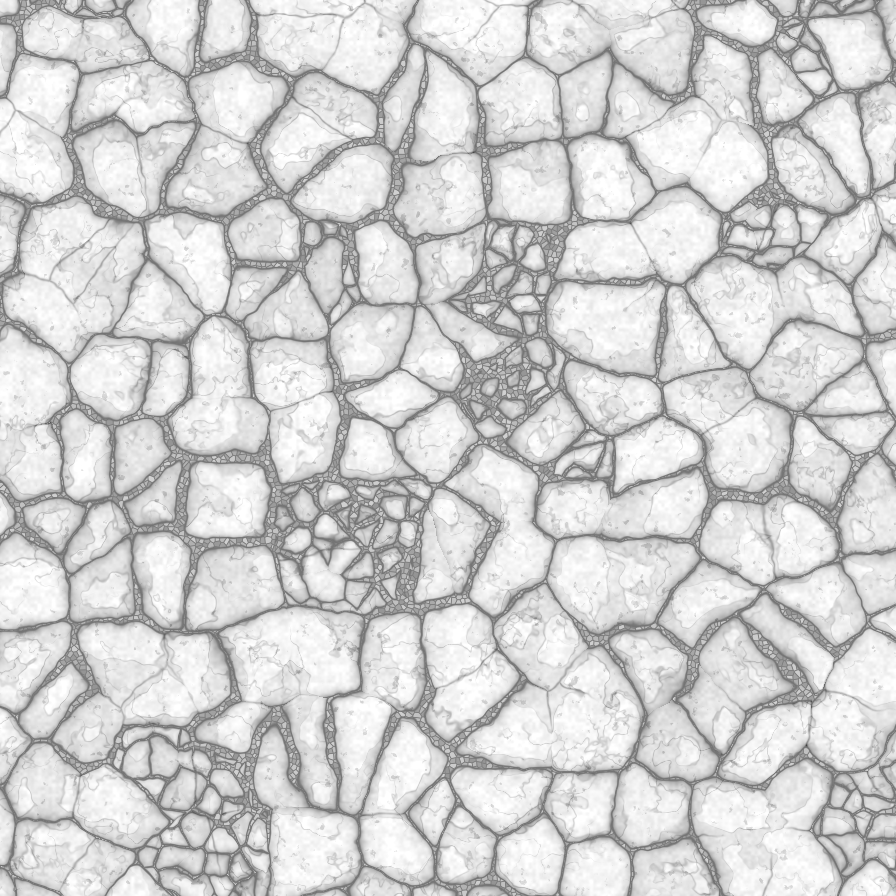
Give the GLSL for this texture map, as a Shadertoy shader.

```glsl
// Pale cracked stone paving: angular stones, some fused into larger slabs, a few crumbled.
// Cellular noise gives the stones; borders inside a fused block become faint seams.
// Noise level sets carve worn plateaus and creases, tiny cells fill wide joints with gravel.

#define STONES 13.0      // cells across the canvas
#define CHIPS 36.0       // fragments of crumbled stones
#define GRAVEL 175.0     // pebbles in the joints
#define FUSED 0.66       // share of blocks fused into slabs
#define CRUMBLE 0.10     // share of blocks broken into chips
#define ROUNDING 32.0    // higher is sharper corners
#define THIN_GAP 0.0008  // half widths of the joints
#define WIDE_GAP 0.0058
#define TOP_TONE 0.975
#define SHELF_TONE 0.918
#define CRACK_TONE 0.45

vec2 hash2(vec2 p) {
    vec3 a = fract(p.xyx * vec3(0.1031, 0.1030, 0.0973));
    a += dot(a, a.yzx + 33.33);
    return fract((a.xx + a.yz) * a.zy);
}

float noise(vec2 p) {
    vec2 i = floor(p), f = fract(p);
    f = f * f * (3.0 - 2.0 * f);
    vec2 e = vec2(1.0, 0.0);
    return mix(mix(hash2(i).x, hash2(i + e).x, f.x),
               mix(hash2(i + e.yx).x, hash2(i + 1.0).x, f.x), f.y);
}

float fbm(vec2 p) {
    float sum = 0.0, amp = 0.533;
    for (int i = 0; i < 4; i++) {
        sum += amp * noise(p);
        p = mat2(1.6, 1.2, -1.2, 1.6) * p + 17.3;
        amp *= 0.5;
    }
    return sum;
}

vec2 noise2(vec2 p) {
    return vec2(noise(p), noise(p + 50.0)) - 0.5;
}

// Gaussian ridge around zero
float line(float x, float width) {
    return exp(-x * x / (width * width));
}

// Offset from p to the jittered seed of a cell
vec2 seedOffset(vec2 cell, vec2 p) {
    return cell + 0.04 + 0.92 * hash2(cell + 41.0) - p;
}

// Cells sharing a block id belong to one slab: 2x2, 2x1, 1x2 or single
vec2 blockOf(vec2 cell, float fused) {
    cell.x += mod(floor(cell.y * 0.5), 2.0);
    vec2 block = 2.0 * floor(cell * 0.5);
    float kind = hash2(block + 7.0).x / max(fused, 0.001);
    if (kind < 0.4) return block;
    if (kind < 0.7) return vec2(block.x, cell.y);
    if (kind < 1.0) return vec2(cell.x, block.y);
    return cell;
}

// x: joint distance with rounded corners, y: seam distance, zw: block id
vec4 cells(vec2 p, float fused) {
    vec2 base = floor(p), id = base, nearest = vec2(9.0);
    for (int k = 0; k < 9; k++) {
        vec2 cell = base + vec2(k % 3 - 1, k / 3 - 1);
        vec2 r = seedOffset(cell, p);
        if (dot(r, r) < dot(nearest, nearest)) { nearest = r; id = cell; }
    }
    vec2 block = blockOf(id, fused);
    float sum = 0.000001, seam = 1.0;
    for (int k = 0; k < 25; k++) {
        if (k == 12) continue;
        vec2 cell = id + vec2(k % 5 - 2, k / 5 - 2);
        vec2 r = seedOffset(cell, p);
        float d = dot(0.5 * (nearest + r), normalize(r - nearest));
        if (blockOf(cell, fused) == block) seam = min(seam, d);
        else sum += exp(-ROUNDING * d);
    }
    return vec4(-log(sum) / ROUNDING, seam, block);
}

void mainImage(out vec4 fragColor, in vec2 fragCoord) {
    float px = 1.0 / iResolution.y;
    vec2 uv = fragCoord * px;

    // Bend and roughen the outlines
    vec2 q = uv + 0.022 * noise2(uv * 10.0) + 0.008 * noise2(uv * 38.0)
           + 0.0028 * noise2(uv * 130.0);

    // Stones, with a few blocks broken into chips
    vec4 stone = cells(q * STONES + 20.0, FUSED);
    float edge = stone.x / STONES, seam = stone.y / STONES;
    vec2 id = stone.zw;
    if (hash2(id + 3.0).y < CRUMBLE) {
        vec4 chip = cells(q * CHIPS + 60.0, 0.4);
        edge = min(edge, chip.x / CHIPS);
        id += 13.0 * chip.zw;
    }
    vec2 trait = hash2(id + 11.0);

    // Joint width drifts over the canvas and from stone to stone
    float spread = smoothstep(0.42, 0.74, fbm(uv * 11.0 + 8.0));
    float gap = mix(THIN_GAP, WIDE_GAP, spread) + 0.0014 * trait.x * trait.x;
    float inside = edge - gap;
    float depth = max(inside, 0.0);

    // Worn plateau above a smooth shelf, with a thin scarp between
    float rise = min(min(depth, seam + 0.004) * 12.0, 0.2);
    float relief = fbm(q * 19.0 + id * 3.7) + rise - 0.6;
    float plateau = smoothstep(-0.01, 0.035, relief);
    float face = mix(SHELF_TONE, TOP_TONE, plateau) + 0.03 * (trait.y - 0.5);
    face -= 0.17 * line(relief, 0.016) * noise(uv * 24.0);

    // Creases, seams, grain and specks
    float crease = fbm(q * 38.0 + id * 1.9) - 0.52;
    face -= 0.14 * line(crease, 0.022) * smoothstep(0.3, 0.75, noise(uv * 19.0 + 31.0));
    face -= 0.24 * line(seam, 0.0013) * smoothstep(0.25, 0.7, noise(uv * 13.0));
    face += 0.07 * (noise(uv * 250.0) - 0.5) + 0.10 * (fbm(uv * 85.0) - 0.5);
    face -= 0.14 * smoothstep(0.71, 0.82, fbm(uv * 120.0 + 9.0));

    // Shaded rim beside the joints
    face -= mix(0.06, 0.34, noise(uv * 30.0 + 4.0)) * exp(-depth / 0.0034);
    face -= 0.05 * exp(-depth / 0.012);

    // Dark at the stone foot, gravel towards the middle of wide joints
    vec4 pebble = cells(uv * GRAVEL, 0.0);
    float fill = mix(0.50, 0.58 + 0.24 * hash2(pebble.zw).y, smoothstep(0.0, 0.2, pebble.x));
    float joint = mix(CRACK_TONE, fill, smoothstep(0.0006, 0.0028, -inside));

    float soft = 0.0004 + 0.5 * px;
    float tone = mix(joint, face, smoothstep(-soft, soft, inside));
    fragColor = vec4(vec3(clamp(tone, 0.0, 1.0)), 1.0);
}
```
